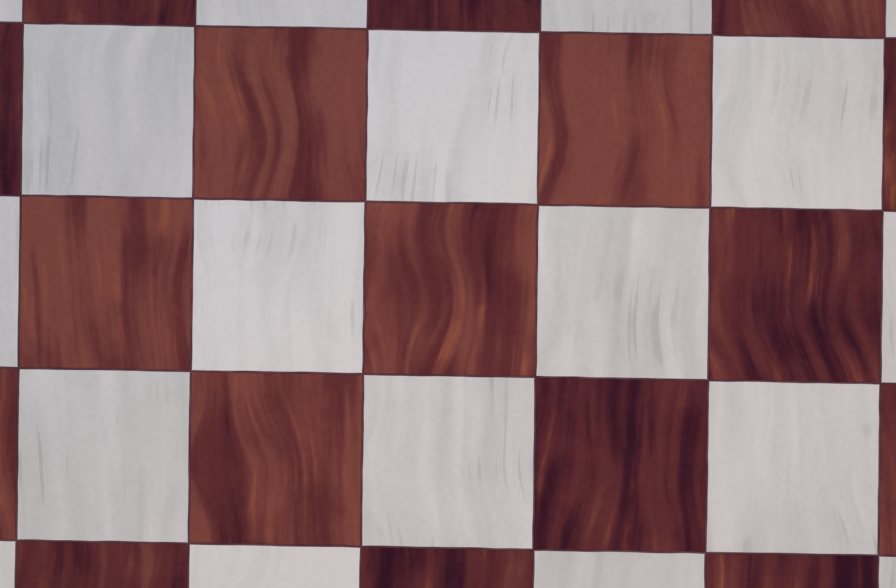
Give the GLSL for this pattern, as a Shadertoy shader.

```glsl
// Board layout, in canvas heights
const vec2 ORIGIN = vec2(0.3207, 0.0757);
const vec2 COLUMN_STEP = vec2(0.2932, -0.0052);
const vec2 ROW_STEP = vec2(0.0038, 0.2934);

// Seams and edges, in squares
const float SEAM_HALF_WIDTH = 0.0045;
const float EDGE_SOFTNESS = 0.007;
const float EDGE_WOBBLE = 0.004;
const float SEAM_STRENGTH = 0.8;

// Wood
const vec3 WALNUT_DEEP = vec3(0.20, 0.08, 0.14);
const vec3 WALNUT_MID = vec3(0.35, 0.165, 0.18);
const vec3 WALNUT_WARM = vec3(0.47, 0.26, 0.235);
const vec3 WALNUT_GLINT = vec3(0.60, 0.34, 0.23);
const vec3 MAPLE_PALE = vec3(0.795, 0.775, 0.78);
const vec3 MAPLE_GREY = vec3(0.69, 0.68, 0.68);
const vec3 SEAM_COLOR = vec3(0.23, 0.12, 0.16);
const vec2 GRAIN_STRETCH = vec2(11.0, 1.1);

float hash(vec2 p) {
    vec3 q = fract(vec3(p.xyx) * 0.1031);
    q += dot(q, q.yzx + 33.33);
    return fract((q.x + q.y) * q.z);
}

float noise(vec2 p) {
    vec2 i = floor(p), f = fract(p);
    f = f * f * (3.0 - 2.0 * f);
    return mix(mix(hash(i), hash(i + vec2(1, 0)), f.x),
               mix(hash(i + vec2(0, 1)), hash(i + vec2(1, 1)), f.x), f.y);
}

float fbm(vec2 p) {
    float sum = 0.0, amplitude = 0.5;
    for (int i = 0; i < 4; i++) {
        sum += amplitude * noise(p);
        p = p * 2.03 + 17.3;
        amplitude *= 0.5;
    }
    return sum / 0.9375;
}

// Darkness of each square, spread evenly over 0..1
float squareTone(vec2 id) {
    return fract(0.2 + 0.35 * id.x + 0.025 * id.y + 0.7875 * id.x * id.y);
}

// Near-vertical fibre coordinates, leaning and bending per square
vec2 grainSpace(vec2 f, vec2 id) {
    float lean = (hash(id + 51.7) - 0.5) * 0.22;
    float bend = (noise(f * 2.2 + id * 7.1 + 90.0) - 0.5) * 0.16;
    return vec2(f.x + lean * f.y + bend, f.y) + id * 13.7 + 200.0;
}

vec3 walnut(vec2 f, vec2 id) {
    vec2 g = grainSpace(f, id);
    float tone = squareTone(id);
    float bands = fbm(g * GRAIN_STRETCH * 0.55);
    float streaks = fbm(g * GRAIN_STRETCH * vec2(1.6, 1.4) + 40.0);
    float blotches = fbm(g * 3.0 + 70.0);
    float light = 0.86 - 0.62 * tone + 1.1 * (bands - 0.5)
                + 0.55 * (streaks - 0.5) + 0.45 * (blotches - 0.5);
    vec3 color = mix(WALNUT_DEEP, WALNUT_MID, smoothstep(0.0, 0.5, light));
    color = mix(color, WALNUT_WARM, smoothstep(0.45, 0.95, light));
    float glint = smoothstep(0.6, 0.85, streaks) * smoothstep(0.4, 0.7, blotches);
    return mix(color, WALNUT_GLINT, 0.5 * glint);
}

vec3 maple(vec2 f, vec2 id) {
    vec2 g = grainSpace(f, id);
    float streaks = fbm(g * GRAIN_STRETCH + 25.0);
    float clouds = fbm(g * 2.0 + 60.0);
    float grey = 0.28 + 0.5 * (hash(id + 31.0) - 0.5)
               + 0.9 * (streaks - 0.5) + 0.5 * (clouds - 0.5);
    vec3 color = mix(MAPLE_PALE, MAPLE_GREY, clamp(grey, 0.0, 1.0));
    float fibre = smoothstep(0.64, 0.85, noise(g * vec2(45.0, 2.5)))
                * smoothstep(0.5, 0.75, clouds);
    return color * (1.0 - 0.07 * fibre);
}

void mainImage(out vec4 fragColor, in vec2 fragCoord) {
    vec2 p = fragCoord / iResolution.y;
    vec2 board = inverse(mat2(COLUMN_STEP, ROW_STEP)) * (p - ORIGIN);
    float pixel = 1.0 / (iResolution.y * ROW_STEP.y);

    // Slightly uneven saw cuts
    board += EDGE_WOBBLE * (vec2(noise(board.yx * 9.0 + 80.0),
                                 noise(board * 9.0 + 120.0)) - 0.5);
    vec2 id = floor(board), f = fract(board);
    vec2 edge = 0.5 - abs(f - 0.5);

    // Checker, blended across the edges
    float soft = max(pixel, EDGE_SOFTNESS);
    vec2 inside = smoothstep(0.0, soft, edge);
    float parity = 1.0 - 2.0 * mod(id.x + id.y, 2.0);
    float darkness = 0.5 + 0.5 * parity * inside.x * inside.y;
    vec3 color = mix(maple(f, id), walnut(f, id), darkness);

    // Dark glue seams
    float seam = 1.0 - smoothstep(SEAM_HALF_WIDTH - 0.5 * soft,
                                  SEAM_HALF_WIDTH + soft, min(edge.x, edge.y));
    float wear = 0.75 + 0.25 * noise(board * 14.0 + 150.0);
    color = mix(color, SEAM_COLOR, SEAM_STRENGTH * wear * seam);

    // Uneven daylight: cool at the upper left, warm below
    vec2 uv = fragCoord / iResolution.xy;
    vec2 offset = uv - vec2(0.55, 0.45);
    color *= 1.02 - 0.13 * dot(offset, offset);
    color *= mix(vec3(1.01, 1.0, 0.99), vec3(0.985, 1.0, 1.015),
                 smoothstep(-0.4, 0.9, uv.y - uv.x));
    color += 0.016 * (noise(p * 150.0) - 0.5);
    fragColor = vec4(clamp(color, 0.0, 1.0), 1.0);
}
```
